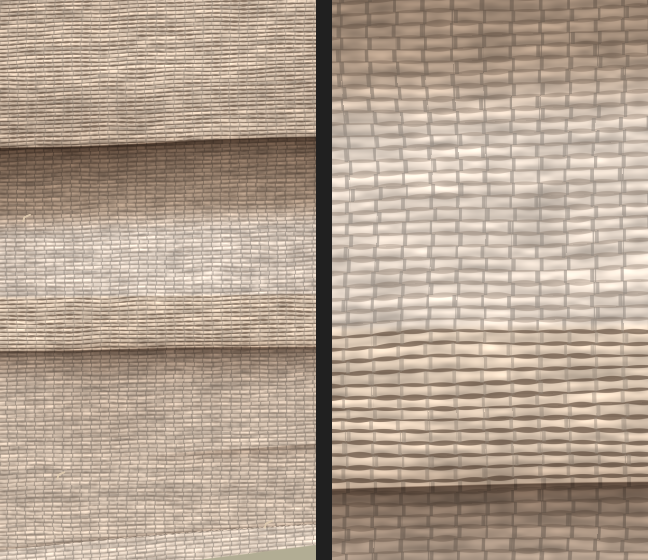
Left: the whole. Right: its middle third, enlarged.
Reproduce this texture procedurally as a Shadertoy shader.

```glsl
// Woven straw roman blind: stitched horizontal slats in hanging, shaded folds.
#define ROWS 138.0          // slats down the canvas
#define COLS 34.0           // stitch threads across the canvas
#define GAP 0.24            // half height of an open gap, in rows
#define THREAD 0.07         // half width of a thread, in columns
#define WARM vec3(0.92, 0.835, 0.745)
#define COOL vec3(0.91, 0.855, 0.805)
#define DARK vec3(0.34, 0.26, 0.20)
#define WALL vec3(0.70, 0.68, 0.58)
#define STRAW vec3(0.88, 0.80, 0.69)

float hash(vec2 p) {
    return fract(sin(dot(p, vec2(127.1, 311.7))) * 43758.5);
}

float noise(vec2 p) {
    vec2 i = floor(p), f = fract(p);
    f = f * f * (3.0 - 2.0 * f);
    return mix(mix(hash(i), hash(i + vec2(1, 0)), f.x),
               mix(hash(i + vec2(0, 1)), hash(i + vec2(1, 1)), f.x), f.y);
}

// Slats pinched by zigzag threads; open sets how far the gaps show.
vec3 weave(vec2 p, vec3 straw, float open) {
    float row = p.y * ROWS + 0.5 * (noise(vec2(p.x * 9.0, p.y * 35.0)) - 0.5);
    float id = floor(row), f = fract(row);
    float col = p.x * COLS + 0.45 * noise(p * vec2(5.0, 11.0));
    col += 0.06 * (mod(id, 2.0) * 2.0 - 1.0) + 0.10 * (hash(vec2(id, floor(col))) - 0.5);
    float cell = floor(col), across = fract(col);
    vec2 aa = vec2(COLS, ROWS) * 0.7 / iResolution.xy;

    // Long fibre streaks and tone of each slat and stitch
    float tone = 0.94 + 0.10 * (hash(vec2(id, 3.0)) - 0.5)
               + 0.06 * (hash(vec2(id, cell)) - 0.5)
               + 0.20 * (noise(vec2(p.x * 18.0, row * 1.6)) - 0.5)
               + 0.14 * (noise(vec2(p.x * 70.0, row * 2.4)) - 0.5);
    vec3 color = straw * tone * (1.0 + 0.06 * sin(6.2832 * (f - 0.1)));

    // Gaps of uneven height between slats, narrowed at the threads
    float lens = 0.45 + 0.55 * sin(3.14159 * across);
    float halfGap = GAP * lens * mix(0.3, 1.25, noise(vec2(p.x * 22.0, floor(row + 0.5) * 0.9)));
    float gap = 1.0 - smoothstep(halfGap - aa.y, halfGap + aa.y, min(f, 1.0 - f));
    color = mix(color, DARK, gap * open);

    // Stitch threads, clearest where the slats lie close
    float d = min(across, 1.0 - across);
    float thread = 1.0 - smoothstep(THREAD - aa.x, THREAD + aa.x, d);
    return mix(color, straw * 0.62, thread * mix(0.65, 0.30, open));
}

float segment(vec2 p, vec2 a, vec2 b) {
    vec2 q = p - a, s = b - a;
    return length(q - s * clamp(dot(q, s) / dot(s, s), 0.0, 1.0));
}

void mainImage(out vec4 fragColor, in vec2 fragCoord) {
    vec2 uv = fragCoord / iResolution.xy;
    float x = uv.x, v = 1.0 - uv.y, px = 1.0 / iResolution.y;

    // Lower edges of the folds, measured down from the top
    float fold1 = mix(0.264, 0.245, x) + 0.002 * sin(x * 6.0);
    float fold2 = mix(0.627, 0.618, x) + 0.001 * sin(x * 8.0);
    float crease = mix(0.830, 0.793, x);
    float hem = mix(0.983, 0.936, x) - 0.004 * sin(3.14159 * x);
    float wall = mix(1.045, 0.973, x);

    float in2 = smoothstep(-px, px, v - fold1);
    float in3 = smoothstep(-px, px, v - fold2);
    float inHem = smoothstep(-px, px, v - hem);
    float d1 = v - fold1, d2 = v - fold2, d3 = v - crease;

    // Light, gap opening and coolness of each fold
    vec3 top = vec3(0.98 - 0.06 * smoothstep(0.08, 0.24, v), 0.60, 0.20);
    top.x *= 1.0 - 0.12 * smoothstep(-0.014, 0.0, d1);

    float lit = smoothstep(0.105, 0.165, d1);
    float bend = smoothstep(-0.003, 0.003, v - 0.531 + 0.006 * x);
    vec3 middle = vec3(mix(0.50, 0.73, smoothstep(0.0, 0.12, d1)), 0.25, 0.15);
    middle = mix(middle, vec3(1.00, 0.25, 0.85), lit);
    middle = mix(middle, vec3(1.00, 0.62, 0.10), bend);
    middle.x *= 1.0 - 0.45 * exp(-max(d1, 0.0) / 0.010);
    middle.x *= 1.0 - 0.14 * smoothstep(-0.02, 0.0, d2);

    vec3 low = vec3(mix(0.66, 0.91, smoothstep(0.0, 0.08, d2)), 0.25, 0.45);
    low.x += 0.05 * smoothstep(0.08, 0.2, d2);
    low.x *= 1.0 - 0.42 * exp(-max(d2, 0.0) / 0.007);
    float shade = smoothstep(-px, px, d3) * exp(-max(d3, 0.0) / 0.012);
    low.x *= 1.0 - 0.28 * shade * smoothstep(0.35, 0.8, x);
    low.x *= 1.0 - 0.18 * smoothstep(-0.008, 0.0, v - hem);

    vec3 fold = mix(mix(top, middle, in2), low, in3);
    fold = mix(fold, vec3(1.01, 0.20, 0.60), inHem);
    fold.x *= 0.95 + 0.10 * noise(vec2(x * 3.0, v * 8.0));

    // Slats follow the slope of their fold; shadows turn brown
    float slope = mix(mix(0.017, 0.009, smoothstep(0.25, 0.62, v)), 0.044, inHem);
    vec2 p = vec2(x, v + slope * x);
    vec3 color = weave(p, mix(WARM, COOL, fold.z), fold.y);
    color *= pow(vec3(fold.x), vec3(0.92, 1.08, 1.20));

    // Loose straw ends
    vec2 scale = vec2(iResolution.x / iResolution.y, 1.0);
    vec2 ends[3] = vec2[3](vec2(0.077, 0.388), vec2(0.185, 0.848), vec2(0.842, 0.935));
    for (int i = 0; i < 3; i++) {
        vec2 a = ends[i] * scale;
        vec2 b = a + vec2(0.010, -0.004 - 0.003 * hash(ends[i]));
        float d = min(segment(vec2(x, v) * scale, a, b),
                      segment(vec2(x, v) * scale, a, a + vec2(-0.002, 0.007)));
        color = mix(color, STRAW, 0.9 * (1.0 - smoothstep(0.0008, 0.0008 + px, d)));
    }

    // Wall showing below the hem
    color = mix(color, WALL, smoothstep(-px, px, v - wall));
    fragColor = vec4(clamp(color, 0.0, 1.0), 1.0);
}
```
